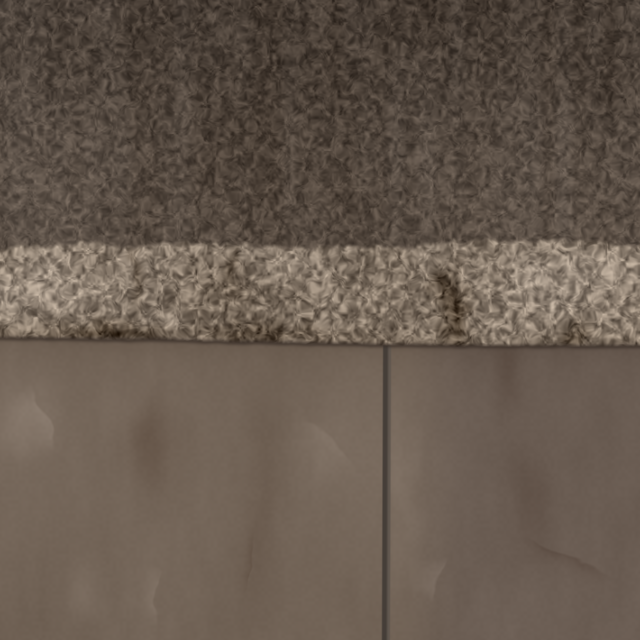
Reproduce this texture procedurally as a Shadertoy shader.

```glsl
float hash(vec2 p) {
    vec3 q = fract(vec3(p.xyx) * vec3(0.1031, 0.1030, 0.0973));
    q += dot(q, q.yzx + 33.33);
    return fract((q.x + q.y) * q.z);
}

float noise(vec2 p) {
    vec2 cell = floor(p), f = fract(p);
    f = f * f * (3.0 - 2.0 * f);
    float low = mix(hash(cell), hash(cell + vec2(1, 0)), f.x);
    float high = mix(hash(cell + vec2(0, 1)), hash(cell + vec2(1, 1)), f.x);
    return mix(low, high, f.y);
}

float fbm(vec2 p) {
    float sum = 0.0, weight = 0.5;
    for (int i = 0; i < 4; i++) {
        sum += weight * noise(p);
        p = mat2(1.6, 1.2, -1.2, 1.6) * p + 7.3;
        weight *= 0.5;
    }
    return sum / 0.9375;
}

// Soft elliptical spot
float blob(vec2 p, vec2 centre, vec2 radius) {
    vec2 d = (p - centre) / radius;
    return exp(-dot(d, d));
}

// Stroke from a to b, crisp on its right side and fading to its left
float crease(vec2 p, vec2 a, vec2 b, float fade) {
    vec2 along = b - a, q = p - a;
    float len = length(along);
    vec2 dir = along / len;
    float t = dot(q, dir) / len;
    float side = dot(q, vec2(-dir.y, dir.x));
    float ends = smoothstep(-0.15, 0.3, t) * (1.0 - smoothstep(0.7, 1.15, t));
    return ends * smoothstep(-0.003, 0.003, side) * exp(-max(side, 0.0) / fade);
}

// Centred tuft pattern, about -1 to 1
float pile(vec2 p, float scale) {
    vec2 q = p * scale + 1.2 * vec2(noise(p * 70.0), noise(p * 70.0 + 31.0));
    float coarse = noise(q * vec2(1.0, 0.85));
    float fine = noise(q * 1.9 + 17.0);
    return (coarse * 0.65 + fine * 0.35 - 0.5) * 2.0;
}

vec3 carpet(vec2 p) {
    vec3 col = mix(vec3(0.335, 0.290, 0.252), vec3(0.285, 0.245, 0.212), smoothstep(0.65, 1.0, p.y));
    float shade = 0.035 * blob(p, vec2(0.02, 0.75), vec2(0.2, 0.3));
    shade += 0.025 * blob(p, vec2(0.85, 0.7), vec2(0.25, 0.2));
    shade -= 0.025 * blob(p, vec2(0.46, 0.84), vec2(0.12, 0.2));
    shade += 0.04 * (noise(p * vec2(42.0, 4.0)) - 0.5);
    shade += 0.04 * (fbm(p * 9.0) - 0.5);
    return col + shade + 0.125 * pile(p, 145.0) * vec3(1.0, 0.92, 0.84);
}

vec3 border(vec2 p, float bottom) {
    float shade = 0.09 * (fbm(p * vec2(13.0, 17.0)) - 0.5);
    shade += 0.05 * blob(p, vec2(0.04, 0.56), vec2(0.12, 0.05));
    shade += 0.05 * blob(p, vec2(0.87, 0.55), vec2(0.14, 0.06));
    shade -= 0.07 * blob(p, vec2(0.36, 0.54), vec2(0.06, 0.05));
    // Worn and stained places
    vec2 q = p + 0.018 * (vec2(noise(p * 60.0), noise(p * 60.0 + 9.0)) - 0.5);
    shade -= 0.25 * blob(q, vec2(0.708, 0.515), vec2(0.022, 0.055));
    shade -= 0.14 * blob(q, vec2(0.686, 0.56), vec2(0.02, 0.025));
    shade -= 0.19 * blob(q, vec2(0.17, 0.482), vec2(0.07, 0.012));
    shade -= 0.13 * blob(q, vec2(0.42, 0.480), vec2(0.10, 0.016));
    shade -= 0.17 * blob(q, vec2(0.90, 0.480), vec2(0.022, 0.018));
    shade -= 0.14 * blob(q, vec2(0.213, 0.57), vec2(0.008, 0.05));
    shade -= 0.09 * blob(q, vec2(0.365, 0.59), vec2(0.009, 0.04));
    shade -= 0.07 * (1.0 - smoothstep(0.0, 0.035, p.y - bottom)) * (1.0 - 0.6 * p.x);
    return vec3(0.525, 0.470, 0.413) + shade + 0.25 * pile(p + 3.0, 135.0) * vec3(1.0, 0.95, 0.88);
}

vec3 tile(vec2 p, float seam, float top) {
    vec2 q = p + 0.045 * (vec2(fbm(p * 12.0), fbm(p * 12.0 + 23.0)) - 0.5);
    float right = step(seam, p.x);
    vec3 col = mix(vec3(0.452, 0.395, 0.345), vec3(0.418, 0.364, 0.325), right * smoothstep(0.61, 0.74, p.x));
    float shade = 0.055 * (fbm(q * vec2(5.0, 4.0) + right * 11.0) - 0.5);
    shade += 0.012 * (noise(p * vec2(60.0, 14.0)) - 0.5) + 0.012 * (noise(p * 190.0) - 0.5);
    // Pale clouds
    shade += 0.035 * blob(q, vec2(0.03, 0.34), vec2(0.05, 0.06));
    shade += 0.030 * blob(q, vec2(0.13, 0.08), vec2(0.02, 0.05));
    shade += 0.025 * blob(q, vec2(0.51, 0.29), vec2(0.06, 0.06));
    shade += 0.030 * blob(q, vec2(0.63, 0.23), vec2(0.025, 0.13));
    // Brown shadows
    float brown = 0.055 * blob(q, vec2(0.235, 0.31), vec2(0.032, 0.055));
    brown += 0.040 * blob(q, vec2(0.79, 0.42), vec2(0.025, 0.055));
    brown += 0.035 * blob(q, vec2(0.82, 0.22), vec2(0.035, 0.08));
    brown += 0.025 * blob(q, vec2(0.41, 0.20), vec2(0.025, 0.15));
    // Sharp mineral edges
    shade += 0.055 * crease(q, vec2(0.09, 0.29), vec2(0.05, 0.39), 0.025);
    shade += 0.045 * crease(q, vec2(0.24, 0.03), vec2(0.265, 0.10), 0.02);
    shade += 0.050 * crease(q, vec2(0.68, 0.06), vec2(0.695, 0.12), 0.025);
    shade += 0.035 * crease(q, vec2(0.56, 0.27), vec2(0.47, 0.34), 0.02);
    brown += 0.055 * crease(q, vec2(0.94, 0.10), vec2(0.82, 0.16), -0.0 + 0.012);
    brown += 0.040 * crease(q, vec2(0.385, 0.07), vec2(0.40, 0.17), 0.015);
    shade -= 0.045 * exp(-(top - p.y) / 0.025);
    return col + shade - brown * vec3(0.9, 1.0, 1.0);
}

void mainImage(out vec4 fragColor, in vec2 fragCoord) {
    vec2 p = fragCoord / iResolution.xy;
    float pixel = 1.0 / iResolution.y;
    float bottom = mix(0.471, 0.459, smoothstep(0.0, 0.75, p.x)) + 0.002 * (noise(vec2(p.x * 50.0, 2.0)) - 0.5);
    float top = 0.617 + 0.012 * (noise(vec2(p.x * 14.0, 5.0)) - 0.5) + 0.008 * (noise(vec2(p.x * 110.0, 8.0)) - 0.5);
    float seam = 0.603 + 0.004 * p.y;

    // Floor with its grout line
    vec3 col = tile(p, seam, bottom);
    float offset = p.x - seam;
    float grout = 1.0 - smoothstep(0.0045, 0.0065 + pixel, abs(offset));
    vec3 groutColor = mix(vec3(0.25, 0.225, 0.205), vec3(0.37, 0.335, 0.305), smoothstep(-0.001, 0.004, offset));
    col = mix(col, groutColor, grout * 0.9);

    // Rug border, contact shadow and dark pile
    col = mix(col, border(p, bottom), smoothstep(-pixel, pixel, p.y - bottom));
    float contact = (p.y - bottom) / (0.0025 + pixel);
    col = mix(col, vec3(0.22, 0.18, 0.155), 0.65 * exp(-contact * contact));
    col = mix(col, carpet(p), smoothstep(-0.004, 0.004 + pixel, p.y - top));
    fragColor = vec4(clamp(col, 0.0, 1.0), 1.0);
}
```
